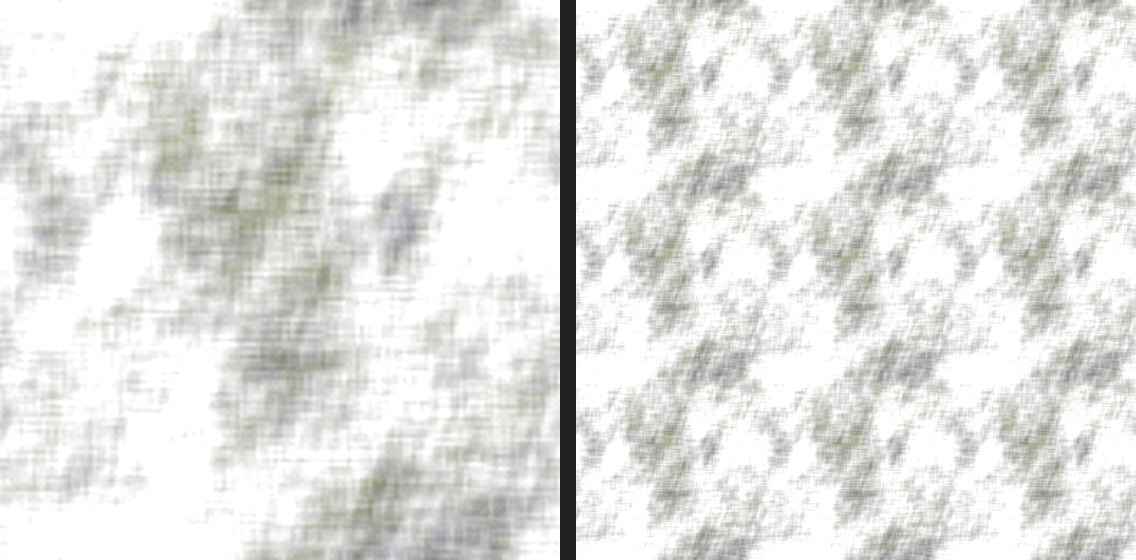
Left, the tile; right, the same tile 3 across and 3 down.
Write a three.js fragment shader that draws this texture.

```glsl
varying vec2 vUv;

float hash(vec2 cell) {
  return fract(sin(dot(cell, vec2(127.1, 311.7))) * 43758.5453);
}

// Random value of a lattice cell; each wrap in y slides the row by the lean
float cellValue(vec2 cell, vec2 count, float lean) {
  float turns = floor((cell.y + 0.5) / count.y);
  cell.x += lean * turns;
  cell.y -= count.y * turns;
  cell.x -= count.x * floor((cell.x + 0.5) / count.x);
  return hash(cell + count * 1.37);
}

// Tiling value noise centred on zero, slanted to the right by lean cells
float leaningNoise(vec2 uv, vec2 count, float lean) {
  vec2 p = uv * count - vec2(lean * uv.y, 0.0);
  vec2 cell = floor(p);
  vec2 f = fract(p);
  f = f * f * (3.0 - 2.0 * f);
  float low = mix(cellValue(cell, count, lean),
                  cellValue(cell + vec2(1.0, 0.0), count, lean), f.x);
  float high = mix(cellValue(cell + vec2(0.0, 1.0), count, lean),
                   cellValue(cell + vec2(1.0, 1.0), count, lean), f.x);
  return mix(low, high, f.y) - 0.5;
}

// Soft blotches from broad to small
float clouds(vec2 uv) {
  return 0.30 * leaningNoise(uv, vec2(4.0, 3.0), 1.0)
       + 0.48 * leaningNoise(uv, vec2(8.0, 7.0), 3.0)
       + 0.30 * leaningNoise(uv, vec2(17.0, 14.0), 6.0)
       + 0.14 * leaningNoise(uv, vec2(35.0, 31.0), 10.0);
}

// Thin crossing streaks, level, upright and slanted
float fibres(vec2 uv) {
  return 0.17 * leaningNoise(uv, vec2(20.0, 135.0), 0.0)
       + 0.11 * leaningNoise(uv, vec2(11.0, 58.0), 0.0)
       + 0.14 * leaningNoise(uv, vec2(130.0, 22.0), 0.0)
       + 0.15 * leaningNoise(uv, vec2(53.0, 9.0), 23.0)
       + 0.08 * leaningNoise(uv, vec2(150.0, 140.0), 0.0);
}

void main() {
  // One broad winding band of shade beside one of bare white
  float bend = 0.8 * sin(6.2831853 * (vUv.y - 0.1));
  float band = 0.11 * cos(6.2831853 * (vUv.x - 0.66) + bend);

  float density = band + clouds(vUv) + fibres(vUv);
  float shade = clamp(0.088 + 0.78 * density, 0.0, 0.55);

  // Olive grey with cooler patches
  float warmth = 0.28 * leaningNoise(vUv, vec2(9.0, 8.0), 4.0)
               + 0.25 * leaningNoise(vUv, vec2(47.0, 61.0), 0.0);
  vec3 ink = vec3(1.0, 0.98, 1.09 + warmth);
  gl_FragColor = vec4(1.0 - shade * ink, 1.0);
}
```
